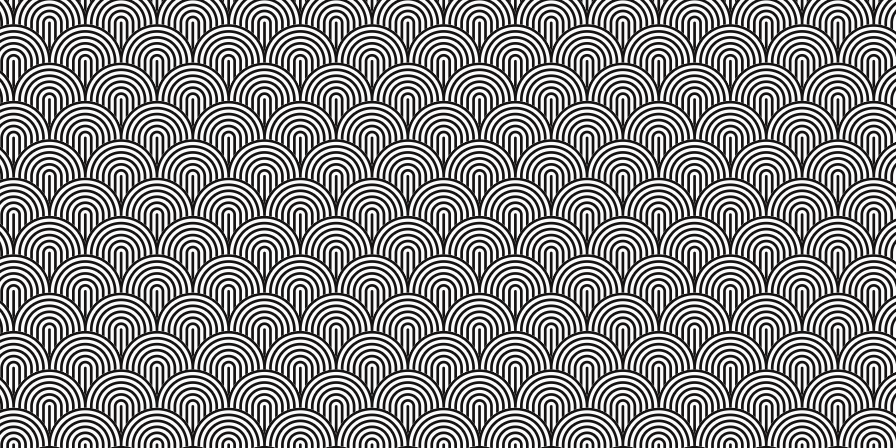
Give the GLSL for this pattern, as a WebGL 1 fragment shader.

```glsl
precision highp float;

uniform vec2 u_resolution;

// Black share of concentric stripes, twelve to an arch width, at distance r
float stripeInk(float r, float halfLine, float pixel) {
  float d = abs(fract(r * 12.0 + 0.5) - 0.5) / 12.0;
  return clamp((halfLine - d) / pixel + 0.5, 0.0, 1.0);
}

// Horizontal offset from the nearest arch axis; odd rows shift by half
float axisOffset(float x, float row) {
  return fract(x - 0.19 + 0.5 * mod(row, 2.0) + 0.5) - 0.5;
}

void main() {
  // One unit is one arch width: 6.25 fit in the canvas height
  float pixel = 6.25 / u_resolution.y;
  vec2 p = gl_FragCoord.xy * pixel;
  float rowHeight = 0.535;
  float halfLine = 0.0188;

  // Row whose arch centres lie at or just below this point
  float level = (p.y - 3.255) / rowHeight;
  float row = floor(level);
  float rise = (level - row) * rowHeight;

  // Straight legs of the row above, then the round heads in front
  float legs = stripeInk(abs(axisOffset(p.x, row + 1.0)), halfLine, pixel);
  float radius = length(vec2(axisOffset(p.x, row), rise));
  float head = stripeInk(radius, halfLine, pixel);
  float inside = clamp((0.5 + halfLine - radius) / pixel + 0.5, 0.0, 1.0);

  float ink = mix(legs, head, inside);
  gl_FragColor = vec4(mix(vec3(0.985), vec3(0.08, 0.07, 0.07), ink), 1.0);
}
```
